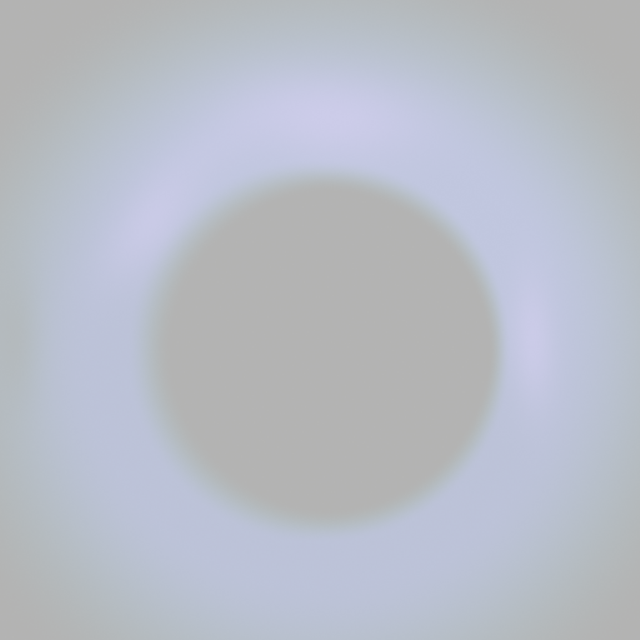
A Shadertoy shader for this background:

```glsl
// A soft pale-blue halo around a flat grey disc, fading to grey at the corners.
// A radial profile with angle-dependent softness sets the halo, and three
// rotated Gaussian glows add lavender light along it.

// Elliptical glow with its long axis turned by the given angle.
float glow(vec2 p, vec2 center, vec2 size, float angle) {
    float c = cos(angle), s = sin(angle);
    vec2 q = mat2(c, -s, s, c) * (p - center) / size;
    return exp(-dot(q, q));
}

float hash(vec2 p) {
    vec3 q = fract(p.xyx * 0.1031);
    q += dot(q, q.yzx + 33.33);
    return fract((q.x + q.y) * q.z);
}

void mainImage(out vec4 fragColor, in vec2 fragCoord) {
    vec2 uv = fragCoord / iResolution.xy;
    vec2 fromDisc = uv - vec2(0.507, 0.452);
    float radius = length(fromDisc);
    vec2 dir = fromDisc / max(radius, 0.001);

    // Disc rim: crisp at the right, blurrier at the left and lower sides
    float blur = 0.026 - 0.009 * dir.x + 0.010 * abs(dir.x * dir.y);
    float rim = smoothstep(-blur, blur, radius - 0.274);

    // Outer falloff, with a dim patch on the left border
    float falloff = smoothstep(0.65, 0.36, radius);
    falloff *= 1.0 - 0.45 * glow(uv, vec2(0.025, 0.47), vec2(0.035, 0.11), 0.0);
    float halo = rim * falloff;

    // Grey to blue, passing through a slightly green grey
    vec3 grey = vec3(0.702, 0.702, 0.700);
    vec3 color = mix(grey, vec3(0.737, 0.762, 0.846), halo);
    color += vec3(-0.009, 0.007, -0.008) * 4.0 * halo * (1.0 - halo);

    // Broad lift over the upper half of the halo
    float lift = halo * smoothstep(-0.3, 0.9, dir.y + 0.35 * dir.x);
    color += vec3(0.017, 0.016, 0.026) * lift;

    // Lavender highlights: top, upper left and right
    float light = 0.95 * glow(uv, vec2(0.520, 0.815), vec2(0.135, 0.062), -0.08);
    light += 0.75 * glow(uv, vec2(0.237, 0.655), vec2(0.100, 0.045), 0.95);
    light += 0.25 * glow(uv, vec2(0.350, 0.775), vec2(0.090, 0.045), 0.60);
    light += 0.85 * glow(uv, vec2(0.833, 0.470), vec2(0.100, 0.033), 1.62);
    color = mix(color, vec3(0.802, 0.800, 0.915), min(light, 1.0) * rim);

    // Faint dither against banding
    color += (hash(floor(uv * 512.0)) - 0.5) / 255.0;
    fragColor = vec4(color, 1.0);
}
```
